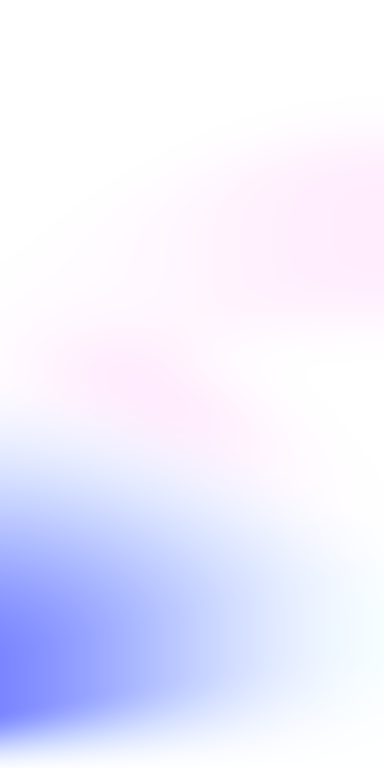
Write a Shadertoy shader that draws this background.

```glsl
// Soft white backdrop with a blue glow at the lower left and drifting pink haze.

float bell(float distance, float width) {
    float d = distance / width;
    return exp(-d * d);
}

// Height at which the blue glow starts, falling toward the right
float glowTop(float x) {
    return 0.525 - 0.05 * x - 0.15 * x * x;
}

float blueGlow(vec2 p) {
    float top = glowTop(p.x);
    float core = 0.13 + 0.12 * p.x;
    float rise = 1.0 - smoothstep(core, top, p.y);
    float across = 1.1 * (1.0 - smoothstep(-0.25, 1.1, p.x));
    float foot = smoothstep(-0.01, 0.075 + 0.1 * p.x, p.y);
    return rise * across * foot;
}

// Pink rim that follows the upper edge of the blue glow
float pinkRim(vec2 p) {
    return bell(p.y - glowTop(p.x), 0.075) * bell(p.x - 0.42, 0.32);
}

// Flat-topped pink cloud entering from the right and bending down to the left
float pinkCloud(vec2 p) {
    float inward = 1.0 - p.x;
    float d = (p.y - 0.703 + 0.18 * inward * inward) / 0.125;
    return exp(-d * d * d * d) * bell(inward, 0.6);
}

void mainImage(out vec4 fragColor, in vec2 fragCoord) {
    vec2 p = fragCoord / iResolution.xy;
    float blue = blueGlow(p);
    float pink = pinkRim(p) + pinkCloud(p);
    float cyan = bell(p.x - 1.0, 0.25) * bell(p.y - 0.17, 0.1);

    // Each tint takes light away from white
    vec3 color = vec3(1.0);
    color -= vec3(0.52 * blue, 0.36 * blue + 0.12 * blue * blue, 0.0);
    color -= pink * vec3(0.0, 0.072, 0.004);
    color -= cyan * vec3(0.025, 0.0, 0.0);

    fragColor = vec4(clamp(color, 0.0, 1.0), 1.0);
}
```
